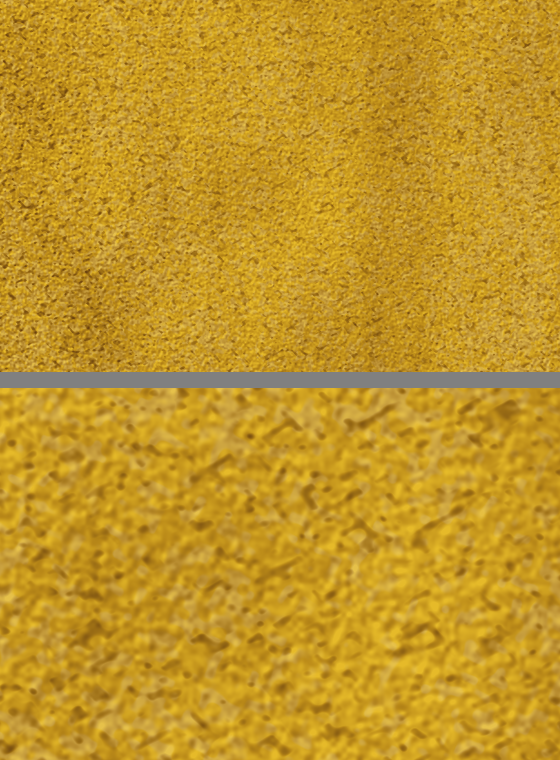
Top, the full canvas; bottom, a detail of the centre.
Give the GLSL for this texture, as a Shadertoy shader.

```glsl
// Golden short-pile carpet with fine lit tufts, dark crevices and brushed patches.

const float TUFTS = 142.0;           // tuft cells per canvas height
const float FIBRES = 205.0;          // fine fibres per canvas height
const float CREVICES = 108.0;        // crevice cells per canvas height
const float WARP = 0.0035;           // sideways bend of the grain
const vec2 LIGHT_DIR = vec2(-0.42, 0.66);
const float RELIEF_GAIN = 0.165;
const float FIBRE_GAIN = 0.125;
const float CREVICE_GAIN = 0.20;
const float BRUSH_GAIN = 0.80;
const float PATCH_GAIN = 0.13;
const float BASE_TONE = 0.788;

const vec3 DEEP_GOLD = vec3(0.42, 0.26, 0.06);
const vec3 MID_GOLD = vec3(0.73, 0.54, 0.095);
const vec3 BRIGHT_GOLD = vec3(0.90, 0.73, 0.16);
const vec3 PALE_TINT = vec3(0.0, 0.025, 0.13);

float hash(vec2 p) {
    return fract(sin(dot(p, vec2(12.9898, 78.233))) * 43758.5453);
}

float noise(vec2 p) {
    vec2 cell = floor(p);
    vec2 f = fract(p);
    f = f * f * (3.0 - 2.0 * f);
    float low = mix(hash(cell), hash(cell + vec2(1.0, 0.0)), f.x);
    float high = mix(hash(cell + vec2(0.0, 1.0)), hash(cell + 1.0), f.x);
    return mix(low, high, f.y);
}

float fbm(vec2 p) {
    float sum = 0.0;
    float weight = 0.5;
    for (int i = 0; i < 4; i++) {
        sum += weight * noise(p);
        p = mat2(1.6, 1.2, -1.2, 1.6) * p + 7.3;
        weight *= 0.5;
    }
    return sum / 0.9375;
}

float blob(vec2 p, vec2 centre, vec2 radius) {
    vec2 d = (p - centre) / radius;
    return exp(-dot(d, d));
}

// Broad shading left by brushing; uv spans 0 to 1 on both axes
float brushedPile(vec2 uv, vec2 p) {
    float x = uv.x + 0.02 * (fbm(p * vec2(4.0, 7.0)) - 0.5);
    float band = smoothstep(0.625, 0.67, x) * (1.0 - smoothstep(0.72, 0.82, x));
    float shade = -0.045 * band;
    shade += 0.030 * blob(uv, vec2(0.42, 0.85), vec2(0.22, 0.45));
    shade += 0.025 * blob(uv, vec2(0.45, 0.25), vec2(0.16, 0.20));
    shade -= 0.040 * blob(uv, vec2(0.47, 0.50), vec2(0.12, 0.10));
    shade -= 0.045 * blob(uv, vec2(0.16, 0.15), vec2(0.15, 0.35));
    shade -= 0.030 * blob(uv, vec2(0.08, 0.75), vec2(0.08, 0.15));
    shade += PATCH_GAIN * (fbm(p * vec2(5.0, 2.8) + 3.7) - 0.5);
    shade += 0.025 * (noise(vec2(p.x * 26.0, p.y * 2.0)) - 0.5);
    return BRUSH_GAIN * shade;
}

void mainImage(out vec4 fragColor, in vec2 fragCoord) {
    vec2 uv = fragCoord / iResolution.xy;
    vec2 p = fragCoord / iResolution.y;

    // Bend the grain slightly so that it follows no grid
    vec2 warp = vec2(noise(p * 47.0), noise(p * 47.0 + 31.7)) - 0.5;
    vec2 pile = p + WARP * warp;

    // Tufts lit from the upper left, with fine fibres over them
    mat2 turn = mat2(0.88, 0.47, -0.47, 0.88);
    vec2 tuft = turn * pile * TUFTS;
    float relief = noise(tuft) - noise(tuft + turn * LIGHT_DIR);
    float fibre = noise(pile * FIBRES + 11.0) - 0.5;

    // Short dark gaps between tufts, deeper toward the left
    vec2 gap = mat2(0.75, -0.55, 0.70, 0.95) * pile * CREVICES;
    float crevice = smoothstep(0.64, 0.98, noise(gap + 53.0));
    float depth = 0.9 + 0.25 * (1.0 - smoothstep(0.0, 0.45, uv.x));

    float grain = RELIEF_GAIN * relief + FIBRE_GAIN * fibre - CREVICE_GAIN * crevice;
    float tone = BASE_TONE + brushedPile(uv, p) + depth * grain;

    // Tone runs from shadow through gold to the lit tips
    vec3 color = mix(DEEP_GOLD, MID_GOLD, clamp((tone - 0.42) / 0.31, 0.0, 1.0));
    color = mix(color, BRIGHT_GOLD, clamp((tone - 0.73) / 0.17, 0.0, 1.0));

    // Some tufts are paler, mostly at the right and lower left
    float paleArea = 0.10 * smoothstep(0.78, 0.88, uv.x) * (1.0 - smoothstep(0.95, 0.98, uv.x));
    paleArea += 0.09 * blob(uv, vec2(0.12, 0.15), vec2(0.25, 0.35));
    float paleGrain = 0.65 * noise(tuft * 0.8 + 87.0) + 0.35 * fbm(p * 9.0 + 19.0);
    float pale = smoothstep(0.48, 0.68, paleGrain + paleArea);
    color += PALE_TINT * pale * smoothstep(0.58, 0.80, tone);

    fragColor = vec4(clamp(color, 0.0, 1.0), 1.0);
}
```
